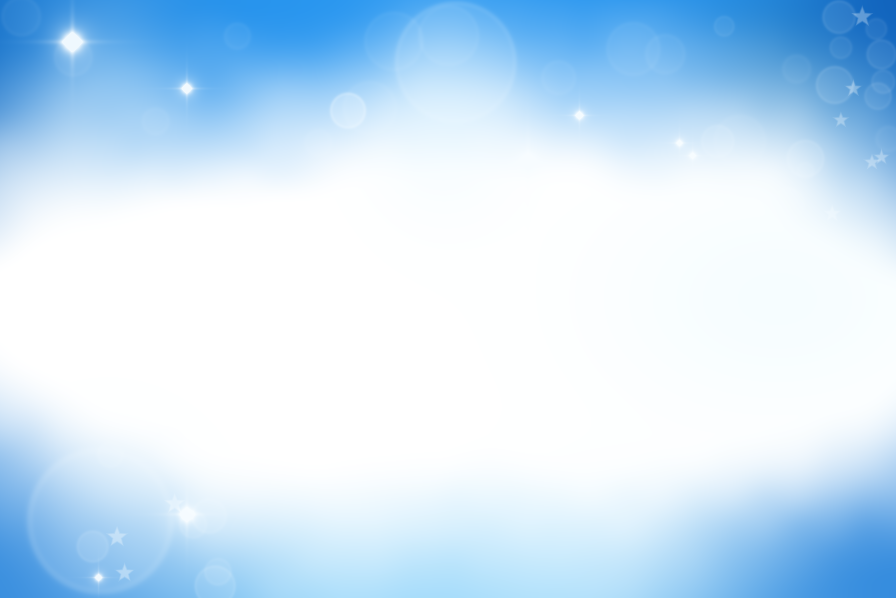
Reproduce this background procedurally as a Shadertoy shader.

```glsl
float hash(vec2 p) {
    return fract(sin(dot(p, vec2(127.1, 311.7))) * 43758.5453);
}

float noise(vec2 p) {
    vec2 i = floor(p), f = fract(p);
    f = f * f * (3.0 - 2.0 * f);
    return mix(mix(hash(i), hash(i + vec2(1, 0)), f.x),
               mix(hash(i + vec2(0, 1)), hash(i + 1.0), f.x), f.y);
}

float clouds(vec2 p) {
    return 0.6 * noise(p) + 0.3 * noise(p * 2.1 + 7.0) + 0.1 * noise(p * 4.3 + 3.0);
}

float glow(vec2 p, vec2 radius) {
    p /= radius;
    return exp(-dot(p, p));
}

// Translucent disc with a brighter rim
float bubble(vec2 p, float radius, float blur) {
    float d = length(p) - radius;
    float disc = 1.0 - smoothstep(-blur, blur, d);
    return disc * 0.6 + 0.4 * exp(-d * d / (blur * blur));
}

// Round core, halo and four thin rays
float sparkle(vec2 p, float size) {
    p /= size;
    float rays = exp(-abs(p.x) * 0.8 - p.y * p.y * 40.0)
               + exp(-abs(p.y) * 0.8 - p.x * p.x * 40.0);
    return 1.3 * exp(-dot(p, p) * 3.0) + 0.35 * exp(-dot(p, p) * 0.6) + 0.4 * rays;
}

float fivePointStar(vec2 p, float size) {
    float angle = abs(mod(atan(p.x, p.y) + 0.62832, 1.25664) - 0.62832);
    vec2 folded = length(p) * vec2(cos(angle), sin(angle));
    float d = dot(folded - vec2(size, 0.0), vec2(0.384, 0.923));
    return 1.0 - smoothstep(-0.002, 0.002, d);
}

void mainImage(out vec4 fragColor, in vec2 fragCoord) {
    vec2 p = fragCoord / iResolution.y;
    float u = fragCoord.x / iResolution.x;
    float side = abs(2.0 * u - 1.0);
    float side3 = side * side * side;
    float wobble = 0.12 * (clouds(p * 4.0) - 0.5);

    // Blue along the upper edge, deeper in the corners
    vec3 topBlue = mix(vec3(0.16, 0.59, 0.94), vec3(0.10, 0.46, 0.80), side3);
    topBlue = mix(topBlue, vec3(0.17, 0.52, 0.77), 0.7 * glow(p - vec2(1.34, 0.86), vec2(0.17, 0.15)));
    topBlue = mix(topBlue, vec3(0.05, 0.36, 0.72), 0.7 * glow(p - vec2(1.5, 1.0), vec2(0.15)));
    float topAmount = smoothstep(mix(0.68, 0.52, side3), mix(1.03, 0.93, side3), p.y + wobble);

    // Paler blue along the lower edge
    vec3 lowBlue = mix(vec3(0.62, 0.85, 0.98), vec3(0.21, 0.55, 0.87), smoothstep(0.2, 1.0, side));
    float lowAmount = 1.0 - smoothstep(mix(-0.08, 0.0, side3), mix(0.25, 0.42, side3), p.y + wobble);

    vec3 col = mix(vec3(1.0), topBlue, topAmount);
    col = mix(col, lowBlue, lowAmount);
    col = mix(col, vec3(0.93, 0.985, 1.0), 0.5 * glow(p - vec2(1.3, 0.5), vec2(0.3, 0.2)));

    // Soft light columns and haze
    float haze = 0.45 * glow(p - vec2(0.74, 0.82), vec2(0.12, 0.16))
               + 0.35 * glow(p - vec2(0.17, 0.86), vec2(0.12, 0.14))
               + 0.30 * glow(p - vec2(1.0, 0.06), vec2(0.2, 0.14))
               + 0.25 * glow(p - vec2(0.18, 0.13), vec2(0.15));
    col = mix(col, vec3(0.90, 0.97, 1.0), haze);

    // Large bubbles
    float light = 0.20 * bubble(p - vec2(0.762, 0.896), 0.100, 0.005)
                + 0.24 * bubble(p - vec2(0.168, 0.129), 0.120, 0.007)
                + 0.45 * bubble(p - vec2(0.582, 0.815), 0.029, 0.003);

    // Small bubbles, stars and glints gathered in two opposite corners
    for (int i = 0; i < 34; i++) {
        float id = float(i);
        vec2 rnd = vec2(hash(vec2(id, 1.3)), hash(vec2(id, 5.7)));
        float pick = hash(vec2(id, 9.1));
        vec2 center = i % 3 == 0 ? vec2(0.02, 0.02) + rnd * vec2(0.36, 0.28)
                                 : vec2(1.12, 0.64) + rnd * vec2(0.37, 0.34);
        vec2 q = p - center;
        if (i % 4 == 1) light += 0.35 * fivePointStar(q, 0.010 + 0.009 * pick);
        else if (i % 11 == 0) light += 0.8 * sparkle(q, 0.010);
        else light += (0.08 + 0.12 * pick) * bubble(q, 0.012 + 0.022 * pick, 0.003);
    }

    // Faint bubbles drifting across the upper band
    for (int i = 0; i < 14; i++) {
        float id = float(i);
        vec2 center = vec2((id + hash(vec2(id, 2.9))) * 0.107, 0.76 + 0.22 * hash(vec2(id, 8.3)));
        float radius = 0.02 + 0.03 * hash(vec2(id, 4.1));
        light += 0.08 * bubble(p - center, radius, 0.004);
    }

    // Bright cross-shaped sparkles
    light += sparkle(p - vec2(0.121, 0.930), 0.027);
    light += sparkle(p - vec2(0.3125, 0.852), 0.014);
    light += sparkle(p - vec2(0.883, 0.729), 0.024);
    light += sparkle(p - vec2(0.3125, 0.140), 0.020);
    light += sparkle(p - vec2(0.969, 0.807), 0.011);

    col = mix(col, vec3(0.97, 0.99, 1.0), clamp(light, 0.0, 1.0) * 0.95);
    fragColor = vec4(col, 1.0);
}
```
